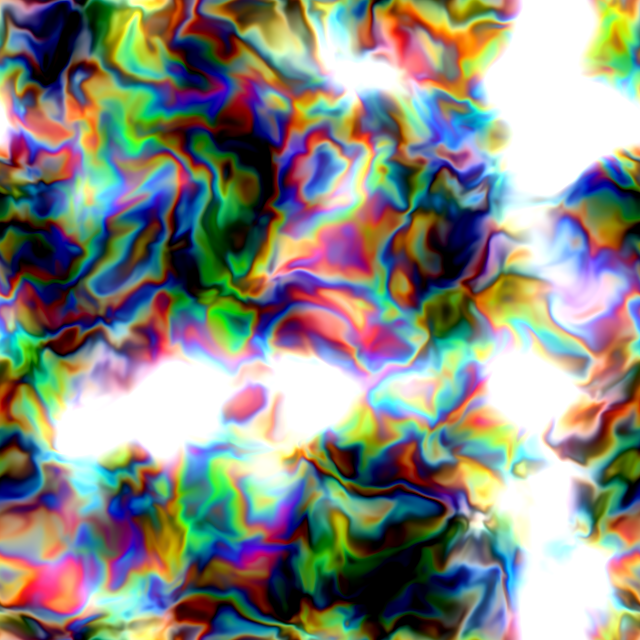
A Shadertoy shader for this background:

```glsl
// Iridescent marbled clouds: broad white and black patches hold swirling colour.
// Wrapping gradient noise bends the plane, sets the tone and drives cosine bands
// whose red, green and blue parts drift apart along thin, soft contours.

const float TAU = 6.2831853;

// Unit gradient for a lattice cell, from an integer hash
vec2 cellGradient(vec2 cell, float seed) {
    uvec2 c = uvec2(cell);
    uint h = c.x * 1597u + c.y * 51749u + uint(seed) * 30011u;
    h = (h ^ (h >> 15u)) * 73244475u;
    h = (h ^ (h >> 13u)) * 12747787u;
    h ^= h >> 16u;
    float angle = TAU * float(h & 65535u) / 65536.0;
    return vec2(cos(angle), sin(angle));
}

// Gradient noise that repeats after a whole number of cells
float gradientNoise(vec2 p, float period, float seed) {
    vec2 cell = floor(p), f = p - cell;
    vec2 lo = mod(cell, period), hi = mod(cell + 1.0, period);
    vec2 s = f * f * f * (f * (f * 6.0 - 15.0) + 10.0);
    float a = dot(cellGradient(lo, seed), f);
    float b = dot(cellGradient(vec2(hi.x, lo.y), seed), f - vec2(1, 0));
    float c = dot(cellGradient(vec2(lo.x, hi.y), seed), f - vec2(0, 1));
    float d = dot(cellGradient(hi, seed), f - 1.0);
    return mix(mix(a, b, s.x), mix(c, d, s.x), s.y);
}

// Octaves are shifted so that their lattice zeros do not line up
float fbm(vec2 uv, float frequency, int octaves, float seed) {
    float sum = 0.0, weight = 1.0;
    for (int i = 0; i < octaves; i++) {
        float layer = seed + 17.0 * float(i);
        vec2 shift = fract(layer * vec2(0.618, 0.414));
        sum += weight * gradientNoise(uv * frequency + shift, frequency, layer);
        weight *= 0.5;
        frequency *= 2.0;
    }
    return sum;
}

void mainImage(out vec4 fragColor, in vec2 fragCoord) {
    vec2 uv = fragCoord / iResolution.xy;

    // Two stages of bending: wide drifts, then small curls
    vec2 drift = vec2(fbm(uv, 4.0, 3, 1.0), fbm(uv, 4.0, 3, 2.0));
    vec2 p = uv + 0.05 * drift;
    vec2 curl = vec2(fbm(p, 10.0, 3, 3.0), fbm(p, 10.0, 3, 4.0));
    vec2 q = p + 0.03 * curl;

    // Shared tone: midtones stay gentle, peaks burn out to white
    float cloud = fbm(p, 4.0, 2, 5.0);
    float tone = 0.5 + 0.95 * cloud + 0.25 * fbm(q, 12.0, 3, 6.0);
    tone += 1.4 * max(cloud - 0.15, 0.0);

    // Broad tints, independent in each channel
    vec3 tint = vec3(fbm(q, 7.0, 3, 7.0), fbm(q, 7.0, 3, 8.0), fbm(q, 7.0, 3, 9.0));

    // Cosine bands with a channel offset that varies over the plane
    float phase = 2.3 * fbm(q, 6.0, 4, 10.0);
    float spread = 0.2 + 0.3 * fbm(p, 5.0, 2, 11.0);
    vec3 bands = cos(TAU * (phase + spread * vec3(-1, 0, 1)));

    // Colour fades out towards the brightest patches
    float chroma = 1.0 - smoothstep(0.65, 1.2, tone);
    vec3 color = vec3(tone) + chroma * (0.6 * tint + 0.25 * bands);
    color += 0.25 * (1.0 - chroma) * tint + chroma * vec3(0.0, 0.02, -0.02);

    fragColor = vec4(clamp(color, 0.0, 1.0), 1.0);
}
```
